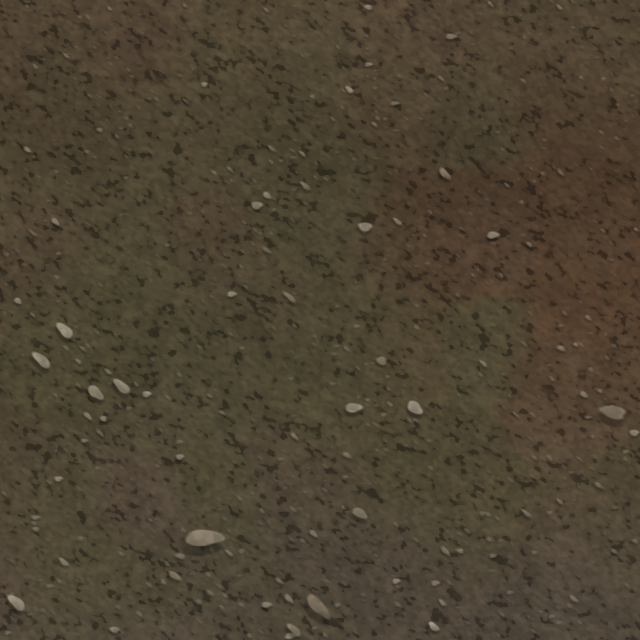
This texture is drawn by a Shadertoy shader. Its source:

```glsl
// Damp bare earth with small pale stones, seen slightly out of focus.
// Smooth cellular noise gives mottling and slanted grain, layered sines tint
// the soil, and jittered grids scatter soft-edged stones with thin shadows.

vec3 hash3(vec2 p) {
    vec3 q = fract(p.xyx * vec3(0.1031, 0.1030, 0.0973));
    q += dot(q, q.yxz + 33.33);
    return fract((q.xxy + q.yzz) * q.zyx);
}

mat2 rotation(float angle) {
    float c = cos(angle), s = sin(angle);
    return mat2(c, -s, s, c);
}

// Random cell values blended by distance to their jittered centres.
float cellNoise(vec2 p) {
    vec2 cell = floor(p);
    float sum = 0.0, total = 0.0;
    for (int y = -1; y <= 1; y++)
    for (int x = -1; x <= 1; x++) {
        vec2 id = cell + vec2(x, y);
        vec3 h = hash3(id + 71.0);
        vec2 d = id + h.xy - p;
        float weight = exp(-7.0 * dot(d, d));
        sum += weight * h.z;
        total += weight;
    }
    return sum / total;
}

// Approximate distance to a lumpy ellipse, in canvas units.
float stoneDistance(vec2 p, float radius, float slim, float seed) {
    vec2 q = p / (radius * vec2(1.0, slim));
    float a = atan(q.y, q.x + 1e-5);
    float outline = 1.0 + 0.13 * sin(2.0 * a + seed) + 0.09 * sin(3.0 * a + seed * 2.3);
    return (length(q) - outline) * radius * slim;
}

// Draws one size class of stones; "chance" is the share of occupied cells.
void scatterStones(inout vec3 color, vec2 uv, float density, float radius, float chance, float strength) {
    vec2 cell = floor(uv * density);
    for (int y = -1; y <= 1; y++)
    for (int x = -1; x <= 1; x++) {
        vec2 id = cell + vec2(x, y);
        vec3 place = hash3(id + density * 3.0);
        vec3 look = hash3(id + density * 7.0 + 19.0);
        vec2 centre = (id + 0.15 + 0.7 * place.xy) / density;
        float cluster = 1.0 + 0.7 * sin(centre.x * 17.0 + 2.0 * sin(centre.y * 13.0));
        if (place.z > chance * cluster) continue;

        float r = radius * mix(0.65, 1.25, look.x) * mix(1.15, 0.85, centre.y);
        float slim = mix(0.38, 0.65, look.y);
        float seed = look.z * 6.28;
        mat2 turn = rotation(-0.5 + 0.9 * (look.z - 0.5));
        vec2 offset = uv - centre;
        float body = stoneDistance(turn * offset, r, slim, seed);
        vec2 drop = vec2(-0.15, -0.5) * r;
        float shadow = stoneDistance(turn * (offset - drop), r, slim, seed);

        color *= 1.0 - 0.32 * strength * smoothstep(0.003, -0.002, shadow);
        vec3 stone = mix(vec3(0.46, 0.41, 0.34), vec3(0.69, 0.66, 0.59), look.y * look.x + 0.25 * look.z);
        stone *= 1.0 + 0.12 * clamp(offset.y / r, -1.0, 1.0);
        stone *= 0.9 + 0.2 * cellNoise(uv * 95.0);
        color = mix(color, stone, strength * smoothstep(0.0018, -0.0018, body));
    }
}

// Broad drifts of rust, moss and ash over brown earth.
vec3 soilColor(vec2 uv) {
    float drift = sin(uv.x * 7.0 + 2.0 * sin(uv.y * 5.0)) + sin(uv.y * 9.0 - uv.x * 4.0 + 1.0);
    float patches = cellNoise(uv * 7.0 + 4.0) - 0.5;
    float rust = smoothstep(0.45, 0.0, length((uv - vec2(0.95, 0.6)) * vec2(0.7, 1.2)));
    float moss = smoothstep(0.55, 0.0, length((uv - vec2(0.3, 0.4)) * vec2(0.8, 1.0)));
    float ash = smoothstep(0.42, 0.0, uv.y + 0.05 * drift);

    vec3 color = vec3(0.305, 0.257, 0.193);
    color = mix(color, vec3(0.305, 0.228, 0.165), clamp(rust + 0.9 * patches, 0.0, 0.9));
    color = mix(color, vec3(0.282, 0.262, 0.187), clamp(moss - 1.1 * patches, 0.0, 0.9));
    color = mix(color, vec3(0.302, 0.270, 0.230), clamp(0.8 * ash + 0.6 * patches, 0.0, 0.8));
    float darkBand = exp(-pow((uv.y - 0.77 + 0.12 * (uv.x - 0.5)) / 0.1, 2.0));
    return color * (1.0 + 0.015 * drift - 0.06 * darkBand);
}

void mainImage(out vec4 fragColor, in vec2 fragCoord) {
    vec2 uv = fragCoord / iResolution.y;
    vec3 color = soilColor(uv);

    // Grain stretched along a slope falling to the right
    vec2 slope = rotation(-0.55) * uv;
    float mottle = cellNoise(uv * 24.0 + 9.0) - 0.5;
    float coarse = cellNoise(slope * vec2(60.0, 95.0)) - 0.5;
    float fine = cellNoise(slope * vec2(125.0, 185.0) + 31.0) - 0.5;
    color *= 1.03 + 0.09 * mottle + 0.17 * coarse + 0.19 * fine;

    // Small dark pits
    color *= 1.0 - 0.22 * smoothstep(-0.22, -0.42, 0.6 * coarse + 0.7 * fine);

    // Stones from faint crumbs to the few largest
    scatterStones(color, uv, 62.0, 0.0038, 0.13, 0.32);
    scatterStones(color, uv, 27.0, 0.0062, 0.11, 0.72);
    scatterStones(color, uv, 12.0, 0.0125, 0.13, 0.85);
    scatterStones(color, uv, 5.0, 0.026, 0.15, 0.85);

    fragColor = vec4(color, 1.0);
}
```
